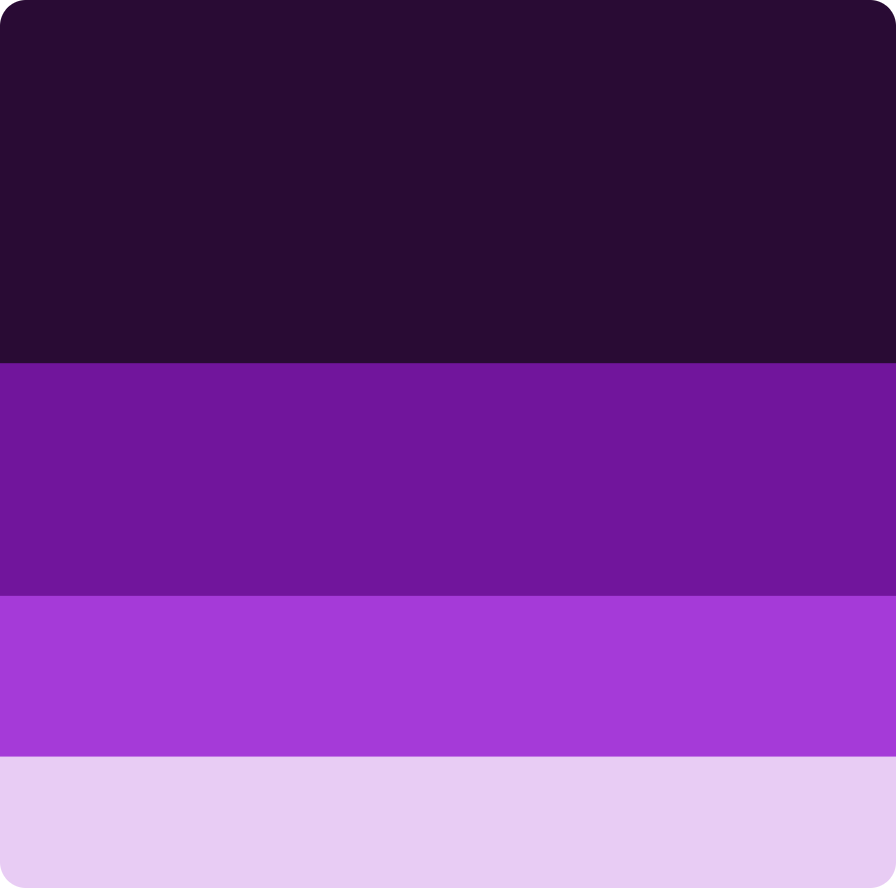
Reproduce this background procedurally as a Shadertoy shader.

```glsl
// Four flat horizontal bands, from dark plum at the top to pale lilac below,
// on a rounded card over white. Bands are stacked with smoothed steps in height;
// the card is cut out with a rounded-box distance function.

const vec3 PLUM   = vec3(0.161, 0.043, 0.204);
const vec3 PURPLE = vec3(0.443, 0.082, 0.612);
const vec3 VIOLET = vec3(0.647, 0.227, 0.847);
const vec3 LILAC  = vec3(0.910, 0.800, 0.957);
const vec3 PAPER  = vec3(1.0);

// Band edges as a share of the canvas height, from the bottom
const float LILAC_TOP  = 0.148;
const float VIOLET_TOP = 0.329;
const float PURPLE_TOP = 0.591;

// Corner radius as a share of the canvas width
const float CORNER_RADIUS = 0.029;

float roundedBox(vec2 p, vec2 halfSize, float radius) {
    vec2 q = abs(p) - halfSize + radius;
    return length(max(q, 0.0)) + min(max(q.x, q.y), 0.0) - radius;
}

// One-pixel-wide smoothed step
float softStep(float edge, float value, float pixel) {
    return clamp((value - edge) / pixel + 0.5, 0.0, 1.0);
}

void mainImage(out vec4 fragColor, in vec2 fragCoord) {
    float height = fragCoord.y / iResolution.y;
    float rowSize = 1.0 / iResolution.y;

    // Bands, stacked upwards
    vec3 color = LILAC;
    color = mix(color, VIOLET, softStep(LILAC_TOP, height, rowSize));
    color = mix(color, PURPLE, softStep(VIOLET_TOP, height, rowSize));
    color = mix(color, PLUM, softStep(PURPLE_TOP, height, rowSize));

    // Rounded card, measured in canvas widths
    vec2 halfSize = 0.5 * iResolution.xy / iResolution.x;
    vec2 p = fragCoord / iResolution.x - halfSize;
    float card = roundedBox(p, halfSize, CORNER_RADIUS);
    color = mix(color, PAPER, softStep(0.0, card, 1.0 / iResolution.x));

    fragColor = vec4(color, 1.0);
}
```
